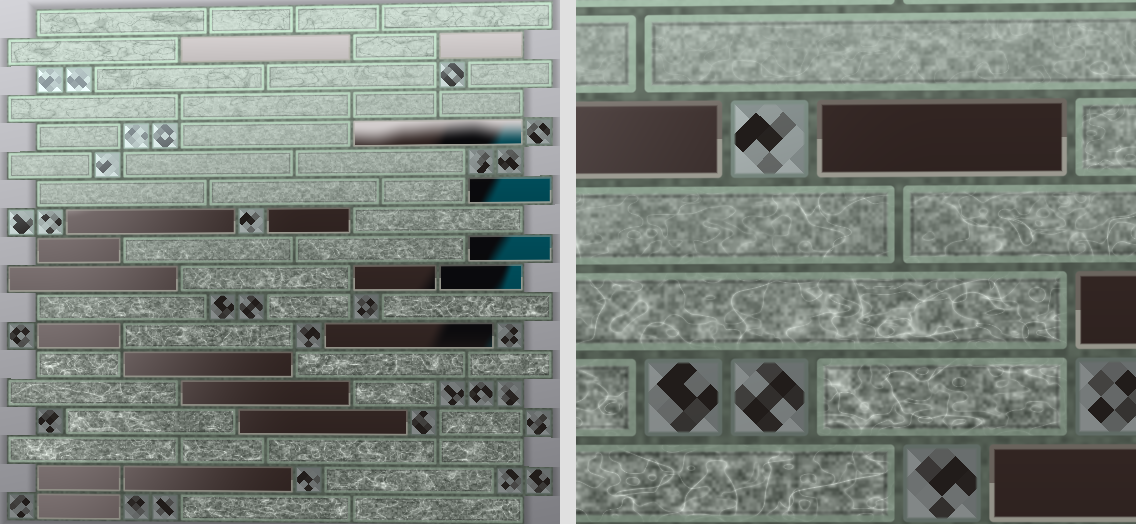
Left, the full canvas; right, a detail of the centre.
Write a WebGL 2 fragment shader that draws this texture.

```glsl
#version 300 es
precision highp float;
// Strip mosaic of crackled glass, polished metal and faceted jewels in 18 staggered rows.
uniform vec2 u_resolution;
out vec4 fragColor;

const float ROWS = 18.0;
const float ROW_UNITS = 18.0;   // row length, in jewel widths
const float JOINT = 0.05;       // half the grout width

struct Tile { float left; float width; float seed; };

float hash(vec2 p) {
  vec3 q = fract(p.xyx * 0.1031);
  q += dot(q, q.yzx + 33.33);
  return fract((q.x + q.y) * q.z);
}

float noise(vec2 p) {
  vec2 i = floor(p), f = fract(p);
  f = f * f * (3.0 - 2.0 * f);
  return mix(mix(hash(i), hash(i + vec2(1, 0)), f.x),
             mix(hash(i + vec2(0, 1)), hash(i + vec2(1, 1)), f.x), f.y);
}

float boxDistance(vec2 p, vec2 halfSize, float radius) {
  vec2 q = abs(p) - halfSize + radius;
  return length(max(q, 0.0)) + min(max(q.x, q.y), 0.0) - radius;
}

// Thin creases where warped noise crosses its middle value
float creases(vec2 p, float sharpness) {
  vec2 warp = vec2(noise(p * 1.3 + 7.0), noise(p * 1.3 + 19.0));
  float n = noise(p + 2.2 * warp);
  return pow(1.0 - abs(2.0 * n - 1.0), sharpness);
}

// Shuffles long, medium and single pieces along a row until x is reached
Tile findTile(float row, float x) {
  bool hasJewels = mod(row, 3.0) > 0.5 && hash(vec2(row, 71.0)) < 0.88;
  vec3 left = hasJewels ? vec3(2, 1, 3) : vec3(2, 2, 0);
  Tile tile = Tile(0.0, 0.0, 0.0);
  for (int i = 0; i < 6; i++) {
    float pick = hash(vec2(row * 3.0 + 5.0, float(i) * 7.0 + 11.0)) * (left.x + left.y + left.z);
    vec3 choice = pick < left.x ? vec3(1, 0, 0) : pick < left.x + left.y ? vec3(0, 1, 0) : vec3(0, 0, 1);
    left -= choice;
    tile.left += tile.width;
    tile.width = dot(choice, vec3(6, 3, 1));
    tile.seed = hash(vec2(row + 23.0, float(i) * 5.0 + 2.0));
    if (x < tile.left + tile.width) break;
  }
  return tile;
}

vec3 glassColor(vec2 p, float d, float seed, vec2 uv) {
  float dusk = smoothstep(0.04, 0.64, uv.y + 0.16 * (uv.x - 0.5));
  vec3 base = mix(vec3(0.80, 0.86, 0.82), vec3(0.41, 0.44, 0.41), dusk);
  base += 0.10 * dusk * (1.0 - smoothstep(0.0, 0.4, uv.x));
  vec2 q = p * vec2(1.5, 2.4) + seed * 90.0;
  float foil = creases(q, 9.0) + 0.7 * creases(q * 2.3 + 31.0, 7.0);
  float grain = noise(p * vec2(9.0, 13.0) + seed * 50.0) + noise(p * 23.0 + seed * 70.0) - 1.0;
  vec3 color = base + foil * mix(-0.15, 0.23, dusk) + grain * mix(0.05, 0.17, dusk);
  vec3 rim = base * vec3(0.98, 1.08, 1.0) + 0.07 * dusk;
  color = mix(color, rim, 0.8 * smoothstep(-0.10, -0.06, d));
  return color * (1.0 - 0.2 * smoothstep(0.035, 0.0, abs(d + 0.11)));
}

vec3 metalColor(vec2 p, float d, float seed, vec2 uv) {
  float ripple = 0.05 * noise(vec2(p.x * 0.9 + seed * 40.0, 2.0));
  float horizon = uv.y + 0.1 * (uv.x - 0.5) + 0.10 * p.y + ripple;
  vec3 dark = mix(vec3(0.46, 0.42, 0.42), vec3(0.19, 0.14, 0.13), smoothstep(0.08, 0.55, uv.x));
  float slant = uv.x + 0.03 * p.y + 0.05 * (noise(vec2(p.x * 1.5, seed * 60.0)) - 0.5);
  float room = smoothstep(0.76, 0.80, slant) * smoothstep(0.72, 0.62, uv.y);
  vec3 reflection = mix(vec3(0.04, 0.04, 0.05), vec3(0.0, 0.29, 0.34), smoothstep(0.88, 0.91, slant));
  dark = mix(dark, reflection, room);
  vec3 color = mix(vec3(0.80, 0.78, 0.78), dark, smoothstep(0.24, 0.38, horizon));
  color *= 1.0 - 0.10 * p.y;
  float bevel = smoothstep(-0.075, -0.045, d);
  return mix(color, vec3(0.72, 0.72, 0.68) - 0.15 * uv.y, bevel * mix(0.5, 0.9, step(0.0, p.y)));
}

vec3 jewelColor(vec2 p, float d, float seed, vec2 uv) {
  float dusk = smoothstep(0.08, 0.65, uv.y + 0.35 * (uv.x - 0.4));
  vec3 bright = mix(vec3(0.84, 0.91, 0.90), vec3(0.46, 0.48, 0.48), dusk);
  vec3 deep = mix(vec3(0.55, 0.60, 0.62), vec3(0.13, 0.11, 0.10), smoothstep(0.0, 0.5, dusk));
  vec2 lattice = vec2(p.x + p.y, p.x - p.y) * 3.2 + 0.5;
  float facet = hash(floor(lattice) + floor(seed * 97.0) + 40.0);
  float center = 1.0 - step(1.5, max(abs(lattice.x - 0.5), abs(lattice.y - 0.5)));
  vec3 color = mix(bright, deep, center * smoothstep(0.1, 0.75, facet));
  color += 0.10 * (1.0 - center) * sign(p.y - p.x) * (1.0 - 0.5 * dusk);
  return mix(color, bright * vec3(0.82, 0.88, 0.83), smoothstep(-0.07, -0.03, d));
}

void main() {
  vec2 uv = gl_FragCoord.xy / u_resolution;
  uv.y = 1.0 - uv.y;
  // Rows fan out slightly toward the right
  vec2 cell = vec2((uv.x - 0.0125) / 0.0513,
                   (uv.y - mix(0.019, 0.001, uv.x)) / mix(0.0541, 0.0556, uv.x));
  float pixel = ROWS / u_resolution.y;
  float row = clamp(floor(cell.y), 0.0, ROWS - 1.0);
  float x = cell.x - 1.0 + mod(row, 2.0);   // alternate rows step sideways by one unit

  // Wall with a soft shadow, then grout
  float outside = max(max(-x, x - ROW_UNITS), max(-cell.y, cell.y - ROWS));
  vec3 wall = mix(vec3(0.83, 0.83, 0.85), vec3(0.55, 0.55, 0.57), uv.y) - 0.06 * uv.x;
  wall *= mix(0.78, 1.0, smoothstep(0.0, 0.35, outside));
  vec3 grout = mix(vec3(0.52, 0.58, 0.53), vec3(0.31, 0.35, 0.31), smoothstep(0.0, 0.6, uv.y));
  grout *= 0.85 + 0.3 * noise(cell * 12.0);
  vec3 color = mix(grout, wall, smoothstep(-pixel, pixel, outside));

  // One tile, measured from its own center
  Tile tile = findTile(row, clamp(x, 0.0, ROW_UNITS - 0.01));
  vec2 p = vec2(x - tile.left - 0.5 * tile.width, cell.y - row - 0.5);
  float d = boxDistance(p, vec2(0.5 * tile.width, 0.5) - JOINT, 0.05);
  vec3 face = tile.width < 2.0 ? jewelColor(p, d, tile.seed, uv)
            : tile.seed < 0.34 ? metalColor(p, d, tile.seed, uv)
            : glassColor(p, d, tile.seed, uv);
  color = mix(color, face, smoothstep(pixel, -pixel, d));
  fragColor = vec4(clamp(color, 0.0, 1.0), 1.0);
}
```
